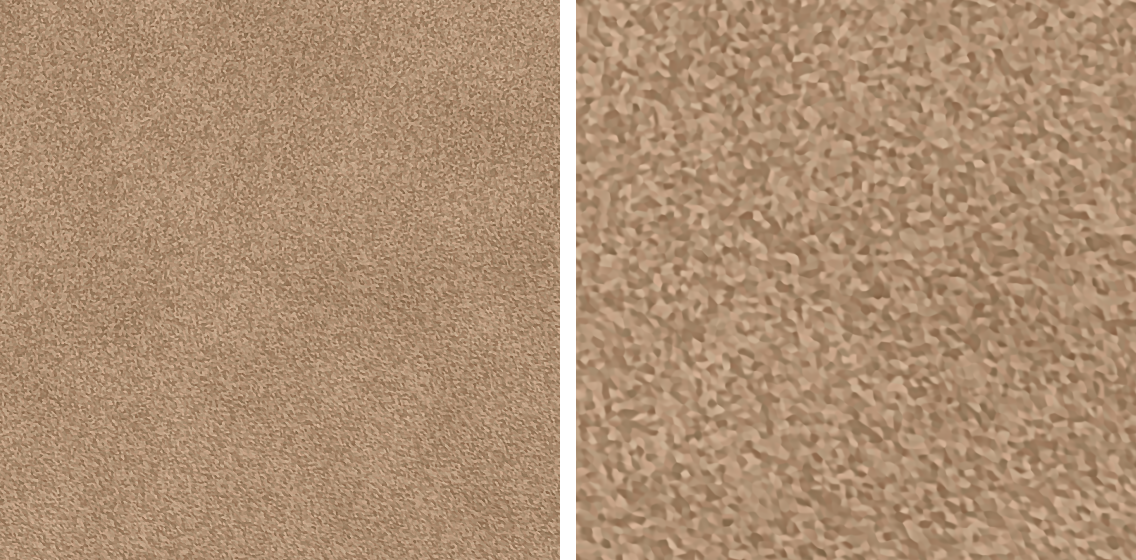
Left, the full canvas; right, a detail of the centre.
Write a WebGL 2 fragment shader that draws this texture.

```glsl
#version 300 es
precision highp float;

uniform vec2 u_resolution;
out vec4 fragColor;

const vec3  PILE_COLOR    = vec3(0.677, 0.555, 0.443);
const vec3  TONE_SPAN     = vec3(0.395, 0.395, 0.400);
const vec3  TINT_SPAN     = vec3(0.035, -0.025, -0.020);
const float GRAIN_COUNT   = 235.0;  // tufts across the canvas
const float GRAIN_SHARP   = 4.5;
const vec2  GRAIN_SHAPE   = vec2(1.35, 0.72);
const float AROUND_SHARP  = 1.2;    // falloff of the neighbourhood average
const float AROUND_SHARE  = 0.60;   // how much of that average is removed
const float PATCH_COUNT   = 17.0;   // soft worn patches across the canvas
const float PATCH_SHARP   = 1.8;
const float PATCH_DEPTH   = 0.05;
const float LEAN          = -0.60;  // main direction of the fibres, radians
const float SPREAD_BOTTOM = 0.60;
const float SPREAD_TOP    = 1.50;
const float DRIFT_DEPTH   = 0.006;

// Two random values in 0..1 for an integer cell
vec2 hash2(ivec2 cell, uint seed) {
    uvec2 v = uvec2(cell + 4096) * 1664525u + 1013904223u + seed * 747796405u;
    v.x += v.y * 1664525u;
    v.y += v.x * 1664525u;
    v ^= v >> 16u;
    v.x += v.y * 1664525u;
    v.y += v.x * 1664525u;
    v ^= v >> 16u;
    return vec2(v >> 8u) / 16777216.0;
}

// Soft cellular noise of leaning grains, set off from their neighbours:
// x = tone, y = tint, both centred on zero
vec2 grains(vec2 p, vec2 shape, float sharpness, float spread, float aroundShare, uint seed) {
    ivec2 home = ivec2(floor(p));
    vec2 total = vec2(0.0);
    vec2 aroundTotal = vec2(0.0);
    float weightSum = 1e-6;
    float aroundSum = 1e-6;
    for (int j = -2; j <= 2; j++) {
        for (int i = -2; i <= 2; i++) {
            ivec2 cell = home + ivec2(i, j);
            vec2 offset = p - vec2(cell) - hash2(cell, seed);
            vec2 toneTint = hash2(cell, seed + 1u) - 0.5;
            float turn = hash2(cell, seed + 2u).x * 2.0 - 1.0;
            float angle = LEAN + turn * spread;
            vec2 along = vec2(cos(angle), sin(angle));
            vec2 local = vec2(dot(offset, along),
                              dot(offset, vec2(-along.y, along.x))) / shape;
            float weight = exp(-sharpness * dot(local, local));
            float aroundWeight = exp(-AROUND_SHARP * dot(offset, offset));
            total += weight * toneTint;
            weightSum += weight;
            aroundTotal += aroundWeight * toneTint;
            aroundSum += aroundWeight;
        }
    }
    return total / weightSum - aroundShare * aroundTotal / aroundSum;
}

// Broad, gentle change of brightness from layered sines
float drift(vec2 uv) {
    return 0.5 * sin(uv.x * 4.1 + uv.y * 2.3 + 0.6)
         + 0.3 * sin(uv.y * 9.7 - uv.x * 3.1 + 2.0)
         + 0.2 * sin(uv.x * 13.3 + uv.y * 7.9 + 4.2);
}

void main() {
    vec2 uv = gl_FragCoord.xy / min(u_resolution.x, u_resolution.y);

    // Fibres lie together towards the lower right and scatter towards the top left
    float scatter = smoothstep(0.1, 0.75, uv.y + 0.3 * (0.5 - uv.x) + 0.06 * drift(uv));
    float spread = mix(SPREAD_BOTTOM, SPREAD_TOP, scatter);
    vec2 grain = grains(uv * GRAIN_COUNT, GRAIN_SHAPE, GRAIN_SHARP, spread, AROUND_SHARE, 11u);

    // Faint larger patches
    vec2 patches = grains(uv * PATCH_COUNT, vec2(1.2, 0.9), PATCH_SHARP, SPREAD_TOP, 0.0, 47u);

    vec3 color = PILE_COLOR + TONE_SPAN * grain.x + TINT_SPAN * grain.y;
    color += PATCH_DEPTH * patches.x + DRIFT_DEPTH * drift(uv);
    fragColor = vec4(clamp(color, 0.0, 1.0), 1.0);
}
```
